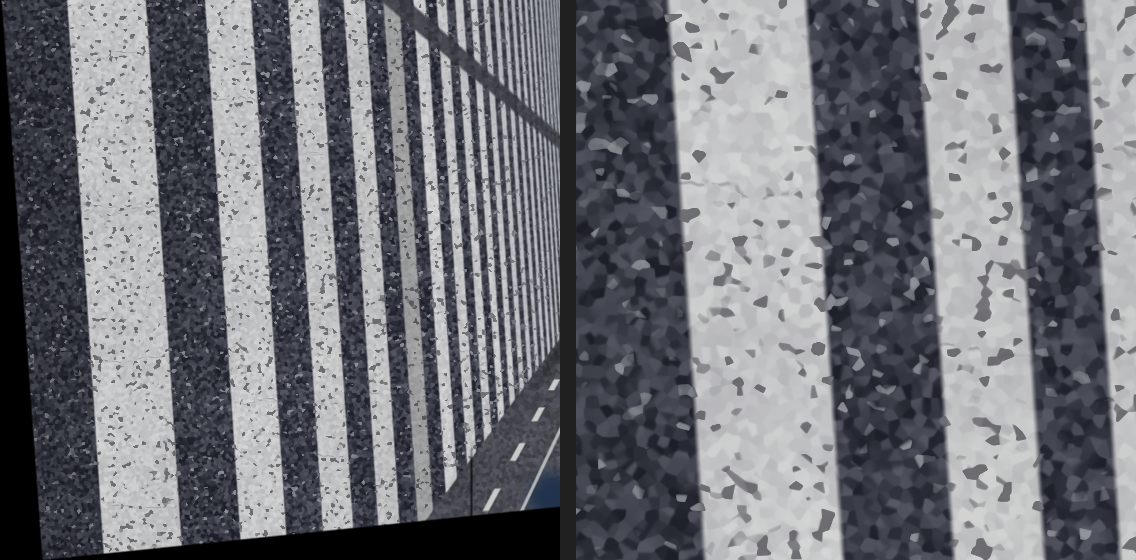
Left: the whole. Right: its middle third, enlarged.
This pattern is drawn by a Shadertoy shader. Its source:

```glsl
// Worn zebra crossing receding to the right, on speckled asphalt in a tilted black frame.

const float STRIPE_SLOPE = 0.066;   // sideways drift per unit downward
const float VANISH = 1.1133;        // where the stripes converge
const float DEPTH = 3.017;          // perspective strength
const float FIRST_STRIPE = 3.037;   // depth of stripe zero
const float DUTY = 0.50;            // painted share of each repeat
const float WORN_STRIPE = 4.0;      // index of the greyest stripe
const float EDGE_BLUR = 0.0022;
const float GRAIN = 165.0;          // stones across the canvas
const float CHIP_GRAIN = 150.0;     // paint chips across the canvas

const vec3 TAR = vec3(0.105, 0.112, 0.150);
const vec3 STONE = vec3(0.315, 0.325, 0.365);
const vec3 GLINT = vec3(0.60, 0.61, 0.63);
const vec3 PAINT_LOW = vec3(0.70, 0.70, 0.715);
const vec3 PAINT_HIGH = vec3(0.84, 0.845, 0.84);
const vec3 CHIP = vec3(0.34, 0.34, 0.36);
const vec3 ROAD = vec3(0.29, 0.295, 0.325);
const vec3 SHADOW = vec3(0.24, 0.245, 0.275);
const vec3 HAZE = vec3(0.52, 0.53, 0.57);
const vec3 BLUE = vec3(0.13, 0.20, 0.30);

float hash(vec2 p) {
    vec3 q = fract(vec3(p.xyx) * 0.1031);
    q += dot(q, q.yzx + 33.33);
    return fract((q.x + q.y) * q.z);
}

// Cellular noise: random tones of nearby points, blended softly
float stones(vec2 p) {
    vec2 cell = floor(p);
    float sum = 0.0, total = 0.0;
    for (int j = -1; j <= 1; j++)
    for (int i = -1; i <= 1; i++) {
        vec2 c = cell + vec2(i, j);
        vec2 site = c + vec2(hash(c + 17.0), hash(c + 59.0));
        float weight = exp(-9.0 * dot(p - site, p - site));
        sum += weight * hash(c);
        total += weight;
    }
    return sum / total;
}

// Broad stains from layered sines, about -1 to 1
float stains(vec2 p) {
    float sum = 0.0, amp = 0.5;
    for (int i = 0; i < 4; i++) {
        sum += amp * sin(p.x + 1.7 * sin(p.y)) * cos(p.y - 0.6 * p.x);
        p = mat2(1.5, 1.1, -1.1, 1.5) * p + 2.3;
        amp *= 0.6;
    }
    return sum;
}

// Soft band of the given half width around zero
float band(float d, float halfWidth, float blur) {
    return smoothstep(-blur, blur, halfWidth - abs(d));
}

void mainImage(out vec4 fragColor, in vec2 fragCoord) {
    vec2 p = fragCoord / iResolution.xy;
    p.y = 1.0 - p.y;
    float blur = max(EDGE_BLUR, 1.0 / iResolution.y);
    float stain = stains(p * 9.0);
    float grain = stones(p * GRAIN);
    float chips = stones(p * vec2(1.0, 1.15) * CHIP_GRAIN + 71.0);
    float far = smoothstep(0.72, 1.0, p.x - 0.15 * p.y);

    // Asphalt
    vec3 asphalt = mix(TAR, STONE, clamp(grain + 0.12 * stain, 0.0, 1.0));
    asphalt = mix(asphalt, GLINT, 0.75 * smoothstep(0.84, 0.99, chips));
    asphalt *= mix(0.88, 1.08, smoothstep(0.0, 0.5, p.x));
    asphalt = mix(asphalt, ROAD, 0.5 * far);

    // Stripes in perspective
    float across = min(p.x - STRIPE_SLOPE * p.y, VANISH - 0.05);
    float range = VANISH - across;
    float depth = DEPTH / range - FIRST_STRIPE;
    float soft = blur * DEPTH / (range * range);
    float offset = fract(depth - 0.5 * DUTY + 0.5) - 0.5;
    float stripe = band(offset, 0.5 * DUTY, soft);
    float id = floor(depth - 0.5 * DUTY + 0.5);

    // Paint with chips and thin cracks
    vec3 paint = mix(PAINT_LOW, PAINT_HIGH, clamp(0.55 + 0.7 * (grain - 0.5) + 0.2 * stain, 0.0, 1.0));
    paint *= 0.97 + 0.06 * hash(vec2(id, 5.0));
    paint = mix(paint, CHIP, 0.8 * smoothstep(0.80, 0.93, chips));
    float crack = band(fract(p.y * 3.7 + 0.05 * stains(p * 31.0) + hash(vec2(id, 8.0))) - 0.5, 0.004, 0.006);
    paint = mix(paint, CHIP, 0.4 * crack * smoothstep(0.35, 0.65, grain));
    paint *= id == WORN_STRIPE ? 0.82 : 1.0;
    paint = mix(paint, HAZE * 1.2, 0.6 * far);
    vec3 color = mix(asphalt, paint, stripe);
    color = mix(color, HAZE, 0.6 * smoothstep(0.94, 1.02, p.x - 0.12 * p.y));

    // Diagonal shadow
    float shadowLine = p.y - 0.855 * (p.x - 0.703);
    float shadowWidth = mix(0.021, 0.014, smoothstep(0.7, 1.0, p.x));
    color = mix(color, SHADOW + 0.08 * (grain - 0.5), 0.92 * band(shadowLine, shadowWidth, 2.0 * blur));

    // Road beyond the stripe ends
    float roadSide = 0.59 * (p.y - 0.866 + 1.357 * (p.x - 0.807));
    vec3 road = ROAD * (0.8 + 0.4 * grain + 0.12 * stain);
    road *= 1.0 - 0.4 * band(roadSide - 0.012, 0.012, 0.012) * smoothstep(0.92, 1.0, p.x);
    road = mix(road, BLUE, smoothstep(0.07, 0.02, length(p - vec2(0.99, 0.89))));

    // Lane dashes shrinking with distance, and a solid line
    float dashPhase = log(max(p.y - 0.495, 0.01)) / log(0.785);
    float dash = band(fract(dashPhase - 3.317) - 0.5, 0.21, 0.03);
    dash *= band(p.x - 0.875 - 0.543 * (0.898 - p.y), 0.0055, blur);
    float line = band(p.x - 0.935 - 0.476 * (0.905 - p.y), 0.0032, blur);
    road = mix(road, PAINT_HIGH, 0.9 * max(dash, 0.85 * line));
    color = mix(color, road, smoothstep(-blur, blur, roadSide));

    // Dark seam and frame
    color *= 1.0 - 0.65 * band(p.x - 0.842, 0.002, blur) * smoothstep(0.78, 0.84, p.y);
    float frame = smoothstep(-blur, blur, p.x - 0.003 - 0.073 * p.y);
    frame *= smoothstep(-blur, blur, 1.0 - 0.103 * (p.x - 0.0755) - p.y);
    fragColor = vec4(clamp(color, 0.0, 1.0) * frame, 1.0);
}
```
